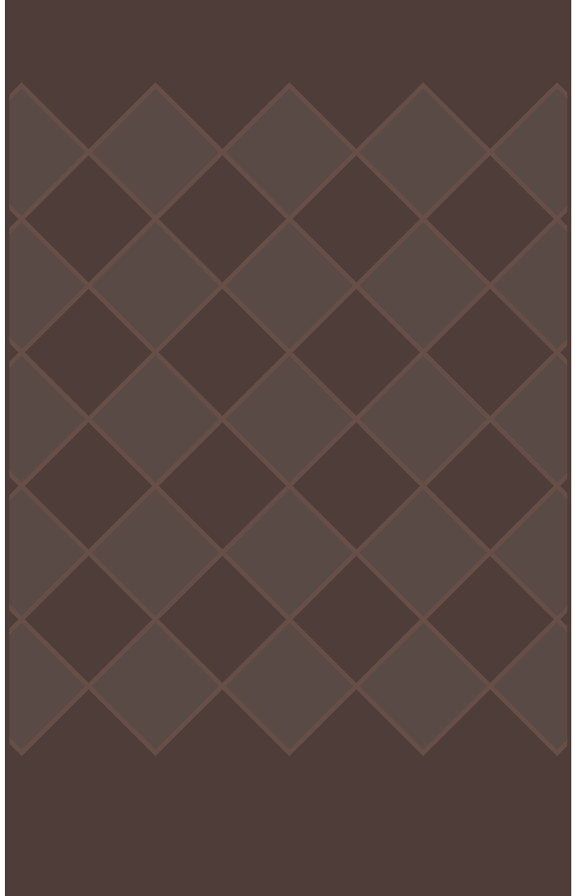
Reproduce this pattern procedurally as a Shadertoy shader.

```glsl
// Draws a brown argyle panel: five rows of outlined diamonds between white side margins.

const vec3 MARGIN_WHITE = vec3(1.0);
const vec3 PANEL_BROWN = vec3(0.310, 0.241, 0.224);
const vec3 DIAMOND_BROWN = vec3(0.354, 0.290, 0.270);
const vec3 LINE_BROWN = vec3(0.402, 0.308, 0.284);
const vec3 EDGE_BROWN = vec3(0.27, 0.20, 0.18);

// Lengths are fractions of the canvas height.
const vec2 PITCH = vec2(0.1494, 0.1490);
const vec2 PATTERN_CENTER = vec2(0.0004, 0.5322);
const vec2 PANEL_SPAN = vec2(-0.317, 0.315);
const vec2 PATTERN_SPAN = vec2(-0.312, 0.3105);
const float ROWS_EACH_SIDE = 2.0;
const float LINE_HALF_WIDTH = 0.0025;
const float EDGE_WIDTH = 0.0015;

// Antialiased coverage of the region where the distance is negative.
float coverage(float dist, float pixel) {
    return clamp(0.5 - dist / pixel, 0.0, 1.0);
}

// Signed distance to a vertical band between span.x and span.y.
float bandDistance(float x, vec2 span) {
    return max(span.x - x, x - span.y);
}

// Signed distance to a diamond with the given half diagonals.
float diamondDistance(vec2 p, vec2 halfSize) {
    vec2 q = abs(p) / halfSize;
    return (q.x + q.y - 1.0) / length(1.0 / halfSize);
}

// Distance to the nearest diamond, with a limited number of rows.
float latticeDistance(vec2 p, vec2 pitch, float rows) {
    vec2 cell = floor(p / pitch + 0.5);
    cell.y = clamp(cell.y, -rows, rows);
    return diamondDistance(p - cell * pitch, 0.5 * pitch);
}

void mainImage(out vec4 fragColor, in vec2 fragCoord) {
    float pixel = 1.0 / iResolution.y;
    vec2 p = vec2(fragCoord.x - 0.5 * iResolution.x, fragCoord.y) * pixel;

    // Filled diamonds and their outlines, clipped inside the panel.
    float dist = latticeDistance(p - PATTERN_CENTER, PITCH, ROWS_EACH_SIDE);
    float clip = coverage(bandDistance(p.x, PATTERN_SPAN), pixel);
    float fill = coverage(dist, pixel) * clip;
    float outline = coverage(abs(dist) - LINE_HALF_WIDTH, pixel) * clip;

    vec3 color = mix(PANEL_BROWN, DIAMOND_BROWN, fill);
    color = mix(color, LINE_BROWN, outline);

    // Thin dark sides, then the white margins.
    float panel = bandDistance(p.x, PANEL_SPAN);
    color = mix(EDGE_BROWN, color, coverage(panel + EDGE_WIDTH, pixel));
    color = mix(MARGIN_WHITE, color, coverage(panel, pixel));

    fragColor = vec4(color, 1.0);
}
```
